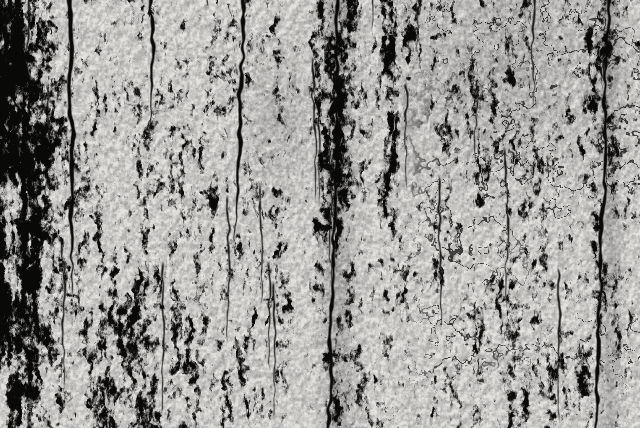
Write a WebGL 1 fragment shader that draws this texture.

```glsl
precision highp float;
// Weathered white planks: black vertical stains, flaking flecks, cracks and dark seams.
uniform vec2 u_resolution;

float hash(vec2 p) {
  vec3 q = fract(p.xyx * 0.1031);
  q += dot(q, q.yzx + 33.33);
  return fract((q.x + q.y) * q.z);
}

float noise(vec2 p) {
  vec2 i = floor(p), f = fract(p);
  f = f * f * (3.0 - 2.0 * f);
  return mix(mix(hash(i), hash(i + vec2(1.0, 0.0)), f.x),
             mix(hash(i + vec2(0.0, 1.0)), hash(i + 1.0), f.x), f.y);
}

// Layered noise, centred on zero with a spread of about one
float fbm(vec2 p) {
  float sum = 0.0, amp = 0.5;
  for (int i = 0; i < 4; i++) {
    sum += amp * (noise(p) - 0.5);
    p = p * 2.03 + 17.3;
    amp *= 0.55;
  }
  return sum * 7.6;
}

float bump(float x, float centre, float width) {
  float d = (x - centre) / width;
  return exp(-d * d);
}

float blob(vec2 p, vec2 centre, vec2 size) {
  vec2 d = (p - centre) / size;
  return exp(-dot(d, d));
}

// Wavering vertical crack from low to high, tapering towards its lower end
float crack(vec2 p, float x, float low, float high, float width, float lean) {
  float wave = 0.012 * (noise(vec2(x * 91.0, p.y * 9.0)) - 0.5)
             + 0.007 * (noise(vec2(x * 57.0, p.y * 45.0)) - 0.5);
  float d = abs(p.x - x - wave - lean * (p.y - high));
  float w = width * smoothstep(low, low + 0.25, p.y) + 0.0008;
  w *= 0.6 + 0.8 * noise(vec2(x * 33.0, p.y * 60.0));
  float soft = 0.8 / u_resolution.y + 0.0006;
  float span = smoothstep(low, low + 0.03, p.y) * (1.0 - smoothstep(high, high + 0.02, p.y));
  return span * (1.0 - smoothstep(w - soft, w + soft, d));
}

// How strongly each part of the wall is stained
float stainDensity(vec2 p) {
  float ragged = 0.012 * fbm(vec2(p.x * 6.0, p.y * 9.0));
  float x = p.x + ragged, upper = smoothstep(0.36, 0.62, p.y);
  float d = -0.32 + 0.22 * fbm(p * vec2(5.0, 3.0));
  float bands = 0.65 + 0.5 * fbm(vec2(p.x * 28.0, p.y * 2.5));
  d += bands * 1.5 * bump(p.x, 0.03, 0.09) + 0.9 * blob(p, vec2(0.08, 0.48), vec2(0.035, 0.25));
  d += 0.95 * blob(p, vec2(0.27, 0.2), vec2(0.08, 0.24));
  d += 0.5 * blob(p, vec2(0.48, 0.14), vec2(0.2, 0.25));
  d += mix(0.25, 1.7, upper) * bump(x, 0.79, 0.034);
  d += 0.9 * bump(x, 0.746, 0.008) * smoothstep(0.1, 0.4, p.y);
  d += 1.2 * bump(x, 0.912, 0.016) * smoothstep(0.4, 0.6, p.y);
  d += 1.1 * blob(p, vec2(1.19, 0.22), vec2(0.013, 0.16));
  d += 1.0 * bump(x, 1.395, 0.013) + 0.5 * bump(x, 1.43, 0.02) * upper;
  d += 0.3 * blob(p, vec2(1.17, 0.85), vec2(0.22, 0.25));
  d -= 0.75 * bump(p.x, 0.705, 0.03) + 0.3 * bump(p.x, 0.86, 0.025);
  return d;
}

void main() {
  vec2 p = gl_FragCoord.xy / u_resolution.y;

  // Pale plaster with grain, slight relief and grey grime
  vec2 reliefPos = p * vec2(85.0, 70.0);
  float tone = 0.79 + 0.045 * fbm(p * 150.0);
  tone += 0.04 * (fbm(reliefPos) - fbm(reliefPos + vec2(0.3, -0.35)));
  tone -= 0.1 * blob(p, vec2(1.18, 0.85), vec2(0.25, 0.25));
  tone -= 0.1 * blob(p, vec2(0.65, 0.72), vec2(0.07, 0.15));
  tone -= 0.13 * bump(p.x, 0.79, 0.035) + 0.12 * bump(p.x, 1.425, 0.025);
  tone = min(tone, 0.89);

  // Stains: long runs, short flecks and fine speckle share one threshold
  vec2 warped = p + 0.004 * vec2(fbm(p * 30.0), fbm(p * 30.0 + 50.0));
  float runs = fbm(warped * vec2(85.0, 9.0));
  float flecks = fbm(warped * vec2(62.0, 36.0) + 9.0);
  float speckle = fbm(p * vec2(130.0, 100.0) + 31.0);
  float field = 0.48 * runs + 0.55 * flecks + 0.38 * speckle + stainDensity(p);
  float ink = smoothstep(0.15, 1.75, field);

  // Hairline web of cracks, mostly on the right-hand boards
  vec2 webPos = p * vec2(12.0, 10.0) + 0.3 * vec2(fbm(p * 22.0), fbm(p * 22.0 + 7.0));
  float web = 1.0 - smoothstep(0.006, 0.035, abs(noise(webPos) - 0.5));
  web *= smoothstep(0.9, 1.05, p.x) * smoothstep(0.4, 0.65, noise(p * 5.0 + 3.0));
  ink = max(ink, 0.75 * web);

  // Long main cracks, then scattered short ones
  float lines = crack(p, 0.166, 0.3, 1.1, 0.004, 0.0);
  lines = max(lines, crack(p, 0.355, 0.68, 1.1, 0.003, 0.0));
  lines = max(lines, crack(p, 0.578, 0.42, 1.1, 0.0032, 0.045));
  lines = max(lines, crack(p, 0.795, -0.3, 1.1, 0.003, 0.025));
  lines = max(lines, crack(p, 1.425, -0.3, 1.1, 0.003, 0.03));
  for (int i = 0; i < 22; i++) {
    float k = float(i);
    float x = 1.5 * pow(hash(vec2(k, 4.0)), 1.4);
    float high = 0.25 + 0.9 * hash(vec2(k, 8.0));
    float reach = 0.12 + 0.25 * hash(vec2(k, 15.0));
    lines = max(lines, 0.9 * crack(p, x, high - reach, high, 0.0014, 0.0));
  }
  ink = max(ink, lines);

  vec3 paint = tone * vec3(1.0, 0.995, 0.983);
  gl_FragColor = vec4(mix(paint, vec3(0.035, 0.034, 0.03), ink), 1.0);
}
```
